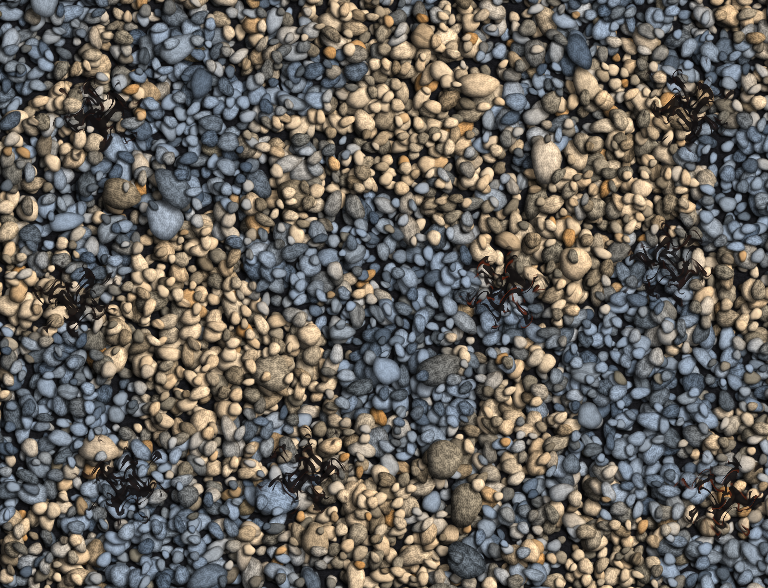
This texture is drawn by a WebGL 2 fragment shader. Its source:

```glsl
#version 300 es
precision highp float;

uniform vec2 u_resolution;
out vec4 fragColor;

// Lengths are fractions of the canvas height.
const int LAYERS = 7;
const float CELL[LAYERS] = float[](0.024, 0.032, 0.045, 0.037, 0.029, 0.064, 0.023);
const float COVER[LAYERS] = float[](1.0, 0.85, 0.62, 0.6, 0.42, 0.08, 0.22);
const vec3 SUN_DIR = vec3(0.66, 0.40, 0.64);
const vec3 SUN_COLOR = vec3(0.66, 0.57, 0.45);
const vec3 SKY_COLOR = vec3(0.70, 0.78, 0.89);
const vec3 BOUNCE_COLOR = vec3(0.60, 0.55, 0.49);
const vec3 GAP_COLOR = vec3(0.10, 0.10, 0.11);
const vec3 CHALK = vec3(0.92, 0.91, 0.89);
const vec3 SLATE = vec3(0.48, 0.50, 0.51);
const vec3 OCHRE = vec3(0.76, 0.60, 0.39);
const vec3 WEED = vec3(0.07, 0.06, 0.06);
const vec3 RUST = vec3(0.34, 0.13, 0.07);
const float SHADOW_REACH = 0.40;
const float SHADOW_DEPTH = 0.60;
const float SUN_BIAS = 0.06;
const float WEED_CELL = 0.34;
const float WEED_SHARE = 0.36;

vec4 hash4(vec2 p) {
    vec4 q = fract(p.xyxy * vec4(0.1031, 0.1030, 0.0973, 0.1099));
    q += dot(q, q.wzxy + 33.33);
    return fract((q.xxyz + q.yzzw) * q.zywx);
}

mat2 rotation(float a) {
    float c = cos(a), s = sin(a);
    return mat2(c, s, -s, c);
}

// Broad mounds: positive on slopes that face the sun.
float moundLight(vec2 p) {
    vec2 w = p + 0.06 * sin(p.yx * vec2(11.0, 8.0) + vec2(1.0, 2.6));
    float f = 0.8 * sin(w.x * 5.6 + w.y * 8.5 + 2.9);
    f += 0.7 * sin(w.x * 12.0 - w.y * 8.0 + 0.6);
    f += 0.55 * sin(w.x * 21.0 + w.y * 17.0 + 4.0);
    return 0.5 * f + 0.3 * sin(w.y * 34.0 - w.x * 27.0) + SUN_BIAS;
}

// Normalised distance from the centre of a lumpy oval: 1.0 at its rim.
float ovalDistance(vec2 q, vec2 axes, vec4 rnd) {
    vec2 e = q / axes + 1e-5;
    float a = atan(e.y, e.x);
    float rim = 1.0 + 0.06 * sin(2.0 * a + 6.28 * rnd.x) + 0.06 * sin(3.0 * a + 6.28 * rnd.y)
              + 0.025 * sin(5.0 * a + 6.28 * rnd.z);
    return length(e) / rim;
}

float mottle(vec2 u) {
    float coarse = sin(u.x * 210.0 + 2.5 * sin(u.y * 170.0)) * sin(u.y * 260.0 + 2.0 * sin(u.x * 150.0));
    float fine = sin(u.x * 610.0 + 3.0 * sin(u.y * 430.0)) * sin(u.y * 690.0 + 2.0 * sin(u.x * 390.0));
    return 0.5 * coarse + 0.5 * fine;
}

vec3 stoneAlbedo(vec2 u, vec4 rnd) {
    vec3 base = mix(SLATE, CHALK, smoothstep(0.05, 0.72, rnd.x));
    base = mix(base, OCHRE, 0.7 * smoothstep(0.95, 0.99, rnd.y) + 0.24 * rnd.z * rnd.z);
    float stain = mix(0.08, 0.38, rnd.w) * (1.35 - rnd.x);
    base *= 1.0 + stain * mottle(u + rnd.xy);
    // A few stones carry a faint vein.
    float vein = sin(u.y * 260.0 + 0.7 * sin(u.x * 160.0) + 6.28 * rnd.w);
    return base * (1.0 - 0.22 * step(0.88, rnd.z) * smoothstep(0.6, 0.95, vein));
}

// Paints one layer of stones, each with its dropped shadow, over the colour below.
vec3 paintLayer(vec3 color, vec2 p, int layer, float pixel) {
    float size = CELL[layer];
    vec2 grid = p / size;
    vec2 home = floor(grid);
    for (int j = -1; j <= 1; j++)
    for (int i = -1; i <= 1; i++) {
        vec2 id = home + vec2(i, j);
        vec4 place = hash4(id + float(layer) * 37.0 + 11.0);
        vec4 look = hash4(id + float(layer) * 53.0 + 171.0);
        vec2 offset = grid - id - mix(vec2(0.2), vec2(0.8), place.xy);
        if (place.w > COVER[layer] || dot(offset, offset) > 1.5) continue;

        float radius = mix(0.28, 0.52, look.w);
        float stretch = mix(1.0, 1.36, place.z);
        vec2 axes = radius * vec2(stretch, 1.0 / stretch);
        mat2 turn = rotation(6.28 * fract(look.x * 7.0 + look.y * 5.0));
        vec2 q = offset * turn;
        float k = ovalDistance(q, axes, look.yzwx);
        vec2 shadowOffset = offset + SUN_DIR.xy * radius * SHADOW_REACH;
        float ks = ovalDistance(shadowOffset * turn, axes, look.yzwx);
        color *= 1.0 - SHADOW_DEPTH * (1.0 - smoothstep(0.75, 1.3, ks));

        // Rounded top: the normal leans outward near the rim.
        vec2 lean = turn * normalize(q / axes + 1e-4);
        float slope = min(k, 1.0);
        vec3 normal = normalize(vec3(lean * slope * slope * 1.1, 1.12 - 0.6 * slope * slope));
        float sunny = smoothstep(-0.3, 0.36, moundLight(p - offset * size) + 0.6 * (look.y - 0.5));
        float direct = max(dot(normal, normalize(SUN_DIR)), 0.0) * sunny;
        float sky = (0.35 + 0.6 * normal.z) * (1.0 - 0.4 * pow(slope, 6.0));
        sky += 0.2 * dot(normal.xy, SUN_DIR.xy);
        vec3 ambient = mix(SKY_COLOR, BOUNCE_COLOR, sunny) * sky;
        vec3 lit = stoneAlbedo(q * size, look) * (ambient + SUN_COLOR * direct);
        float edge = (1.0 - k) * min(axes.x, axes.y) * size / pixel;
        color = mix(color, lit, smoothstep(-0.6, 0.6, edge));
    }
    return color;
}

// Tangled dark fronds in scattered clumps.
vec3 paintWeed(vec3 color, vec2 p) {
    vec2 id = floor(p / WEED_CELL);
    vec4 rnd = hash4(id + 71.0);
    vec2 q = p - (id + 0.5 + 0.3 * (rnd.xy - 0.5)) * WEED_CELL;
    vec2 w = q + 0.012 * sin(q.yx * vec2(105.0, 132.0) + rnd.xy * 6.28);
    w += 0.005 * sin(w.yx * vec2(290.0, 250.0));
    float clump = 1.0 - smoothstep(0.01, 0.11, length(q + 2.0 * (w - q)));
    float strand = max(sin(w.x * 210.0 + w.y * 135.0), sin(w.y * 240.0 - w.x * 170.0));
    float cover = smoothstep(0.72, 0.95, clump * 0.8 + strand * 0.36) * step(rnd.z, WEED_SHARE);
    float sheen = smoothstep(0.4, 1.0, sin(w.x * 130.0 - w.y * 210.0));
    return mix(color, mix(WEED, RUST, sheen * rnd.w), cover * 0.9);
}

void main() {
    vec2 p = gl_FragCoord.xy / u_resolution.y;
    float pixel = 1.0 / u_resolution.y;
    vec3 color = GAP_COLOR * (1.0 + 0.3 * mottle(p));
    for (int layer = 0; layer < LAYERS; layer++) {
        color = paintLayer(color, p, layer, pixel);
    }
    color = paintWeed(color, p);
    fragColor = vec4(clamp(color, 0.0, 1.0), 1.0);
}
```
